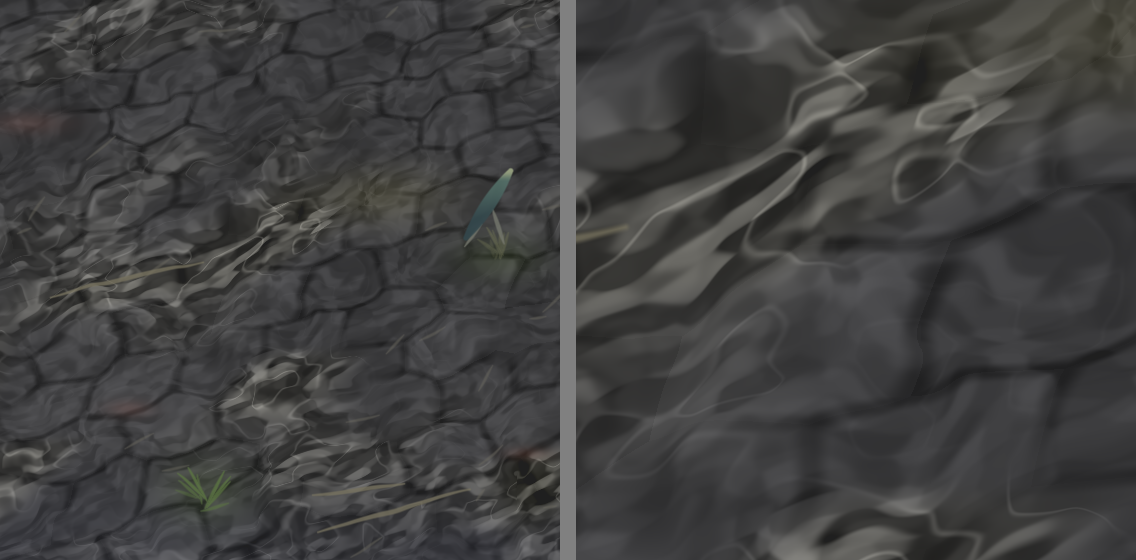
Left: the whole. Right: its middle third, enlarged.
Write a three.js fragment shader that draws this texture.

```glsl
// Dark, weathered cobbles in rising rows, strewn with dry grass litter.
// Jittered cells give the stones and joints, stretched cellular noise the
// fibres, and tapered segments the straws, green tufts and a fallen leaf.
varying vec2 vUv;

vec2 hash2(vec2 c) {
  return fract(sin(vec2(dot(c, vec2(127.1, 311.7)), dot(c, vec2(269.5, 183.3)))) * 43758.5);
}

mat2 turn(float a) { return mat2(cos(a), -sin(a), sin(a), cos(a)); }

// Smooth cellular noise: random tones blended around scattered points
float cellNoise(vec2 p) {
  vec2 cell = floor(p);
  float tone = 0.0, total = 0.0;
  for (int j = -1; j <= 1; j++)
    for (int i = -1; i <= 1; i++) {
      vec2 c = cell + vec2(float(i), float(j));
      vec2 d = c + hash2(c) - p;
      float w = exp(-6.0 * dot(d, d));
      tone += w * hash2(c + 37.0).x;
      total += w;
    }
  return tone / total;
}

// Staggered stones: x is the gap to the nearest joint, y a tone per stone
vec2 cobbles(vec2 p) {
  vec2 cell = floor(p);
  float near = 9.0, second = 9.0, tone = 0.0;
  for (int j = -1; j <= 1; j++)
    for (int i = -1; i <= 1; i++) {
      vec2 c = cell + vec2(float(i), float(j));
      vec2 h = hash2(c);
      vec2 center = c + 0.3 + 0.4 * h + vec2(0.5 * mod(c.y, 2.0) - 0.25, 0.0);
      float d = length(center - p);
      if (d < near) { second = near; near = d; tone = h.x; }
      else second = min(second, d);
    }
  return vec2(second - near, tone);
}

float blob(vec2 p, vec2 center, vec2 size) {
  vec2 d = (p - center) / size;
  return exp(-dot(d, d));
}

// Soft segment that tapers towards both ends
float blade(vec2 p, vec2 a, vec2 b, float width) {
  vec2 ab = b - a;
  float t = clamp(dot(p - a, ab) / dot(ab, ab), 0.0, 1.0);
  float w = width * (0.35 + 2.6 * t * (1.0 - t));
  return 1.0 - smoothstep(w - 0.002, w + 0.002, length(p - a - ab * t));
}

// Fan of grass blades around a root
float tuft(vec2 p, vec2 root, float size) {
  float cover = 0.0;
  for (int i = 0; i < 11; i++) {
    vec2 h = hash2(vec2(float(i), root.x * 50.0));
    float a = 0.2 + 2.7 * h.x;
    vec2 start = root + size * 0.35 * (h.yx - 0.5);
    vec2 tip = start + size * (0.4 + 0.6 * h.y) * vec2(cos(a), sin(a));
    cover = max(cover, blade(p, start, tip, 0.003) * (0.35 + 0.5 * h.y));
  }
  return cover;
}

void main() {
  vec2 p = vUv;
  vec2 warp = vec2(cellNoise(p * 13.0), cellNoise(p * 13.0 + 50.0)) - 0.5;

  // Stones, smaller towards the top
  vec2 ground = vec2(p.x - 0.5, p.y - 0.3 * p.x) * (0.87 + 0.28 * p.y);
  vec2 stone = cobbles((ground + 0.025 * warp) * vec2(6.5, 11.0) + 20.0);
  float worn = cellNoise(p * 7.0 + 9.0);
  float joint = (1.0 - smoothstep(0.02, 0.17, stone.x)) * smoothstep(0.1, 0.6, worn);
  float grain = cellNoise(turn(0.3) * p * vec2(48.0, 75.0) + 4.0 * warp);
  float grey = 0.242 + 0.035 * (stone.y - 0.5) + 0.06 * (worn - 0.5) + 0.085 * (grain - 0.5);
  grey -= 0.08 * joint;

  // Litter in patches, heaviest along a diagonal band
  float band = blob(turn(0.4) * (p - vec2(0.46, 0.57)), vec2(0.0), vec2(0.38, 0.11));
  float low = blob(p, vec2(0.4, 0.2), vec2(0.5, 0.16)) + blob(p, vec2(0.2, 0.43), vec2(0.2, 0.1));
  float patches = cellNoise(turn(0.35) * p * vec2(4.5, 9.0) + 71.0);
  float litter = smoothstep(0.3, 0.95, 0.75 * patches + 0.42 * band + 0.25 * low);
  litter *= 1.0 - 0.6 * blob(p, vec2(0.2, 0.76), vec2(0.2, 0.16));
  vec2 strand = turn(0.42) * (p + 0.035 * warp);
  float fibre = smoothstep(0.35, 0.85, cellNoise(strand * vec2(27.0, 80.0)));
  float curl = 1.0 - abs(2.0 * cellNoise(strand * vec2(26.0, 42.0) + 15.0) - 1.0);
  fibre = 0.7 * fibre + 0.4 * smoothstep(0.7, 1.0, curl);
  grey += (0.09 + 0.9 * litter) * (fibre - 0.24) * 0.34 + 0.025 * litter;

  // Cool stone, warmer straw, olive and rusty stains
  vec3 color = grey * mix(vec3(0.99, 0.99, 1.02), vec3(1.02, 1.01, 0.96), litter);
  color += vec3(-0.002, 0.0, 0.014) * (1.0 - smoothstep(0.0, 0.25, p.y));
  color += vec3(0.06, 0.055, 0.01) * blob(p, vec2(0.68, 0.65), vec2(0.13, 0.05));
  color += vec3(0.0, 0.02, -0.03) * (blob(p, vec2(0.89, 0.54), vec2(0.08, 0.04))
    + blob(p, vec2(0.37, 0.12), vec2(0.08, 0.06)));
  color -= vec3(0.06, 0.06, 0.08) * blob(p, vec2(0.95, 0.13), vec2(0.06, 0.07));
  color += vec3(0.08, 0.03, 0.02) * (blob(p, vec2(0.23, 0.27), vec2(0.04, 0.015))
    + blob(p, vec2(0.05, 0.78), vec2(0.07, 0.02)) + blob(p, vec2(0.94, 0.19), vec2(0.04, 0.012)));

  // Scattered short straws, then three long ones
  vec2 bent = p + 0.008 * warp;
  for (int i = 0; i < 22; i++) {
    vec2 h = hash2(vec2(float(i), 5.0)), k = hash2(vec2(float(i), 8.0));
    vec2 reach = (0.02 + 0.05 * k.x) * vec2(cos(k.y), sin(k.y));
    color = mix(color, vec3(0.43, 0.42, 0.38), 0.45 * blade(bent, h, h + reach, 0.0025));
  }
  float straw = blade(bent, vec2(0.09, 0.47), vec2(0.36, 0.535), 0.004);
  straw = max(straw, blade(bent, vec2(0.57, 0.05), vec2(0.84, 0.125), 0.004));
  straw = max(straw, blade(bent, vec2(0.56, 0.113), vec2(0.72, 0.135), 0.004));
  color = mix(color, vec3(0.48, 0.46, 0.38), 0.75 * straw);

  // Green tufts and the teal leaf on its pale stalks
  color = mix(color, vec3(0.36, 0.46, 0.26), tuft(bent, vec2(0.36, 0.10), 0.075));
  color = mix(color, vec3(0.42, 0.43, 0.32), 0.7 * tuft(bent, vec2(0.89, 0.54), 0.06));
  float stalk = max(blade(p, vec2(0.88, 0.625), vec2(0.90, 0.565), 0.004),
    blade(p, vec2(0.83, 0.56), vec2(0.86, 0.60), 0.003));
  color = mix(color, vec3(0.46, 0.47, 0.43), 0.8 * stalk);
  vec3 leaf = mix(vec3(0.20, 0.28, 0.30), vec3(0.33, 0.44, 0.41), smoothstep(0.60, 0.68, p.y));
  leaf = mix(leaf, vec3(0.62, 0.66, 0.52), smoothstep(0.675, 0.695, p.y));
  color = mix(color, leaf, 0.9 * blade(p, vec2(0.832, 0.575), vec2(0.912, 0.695), 0.013));

  gl_FragColor = vec4(clamp(color, 0.12, 1.0), 1.0);
}
```
